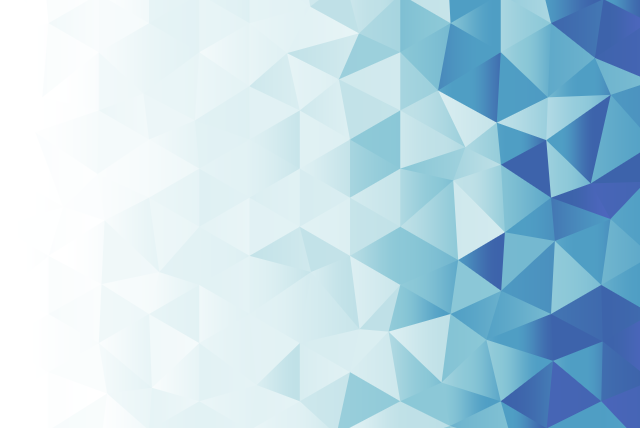
Write a WebGL 1 fragment shader that draws this background.

```glsl
precision highp float;

uniform vec2 u_resolution;

#define CELL vec2(0.1174, 0.1359)
#define ORIGIN vec2(-0.004, 0.0625)
#define JITTER 0.30
#define MOVED_SHARE 0.45
#define DARKEST 0.09
#define LIGHTEST -0.29
#define SPREAD 1.2
#define GLOW_SIZE 0.07

float hash(vec2 p) {
    vec3 q = fract(vec3(p.xyx) * vec3(0.1031, 0.1030, 0.0973) + 0.37);
    q += dot(q, q.yzx + 33.33);
    return fract((q.x + q.y) * q.z);
}

// Lattice point of a column and row; odd columns sit half a row higher.
vec2 meshVertex(vec2 id) {
    vec2 offset = vec2(hash(id + 41.0), hash(id + 87.0)) * 2.0 - 1.0;
    float moved = step(hash(id + 13.0), MOVED_SHARE);
    vec2 lattice = id + vec2(0.0, 0.5 * mod(id.x, 2.0));
    return ORIGIN + CELL * (lattice + offset * JITTER * moved);
}

// Signed distance to the line through a and b, positive on its left.
float lineDistance(vec2 p, vec2 a, vec2 b) {
    vec2 edge = normalize(b - a);
    vec2 toPoint = p - a;
    return edge.x * toPoint.y - edge.y * toPoint.x;
}

// Soft round area, 1 at its center.
float glow(vec2 p, vec2 center) {
    vec2 d = (p - center) / GLOW_SIZE;
    return exp(-dot(d, d));
}

// Broad deep areas minus broad pale areas.
float relief(vec2 uv) {
    float deep = glow(uv, vec2(0.75, 0.90)) + glow(uv, vec2(0.76, 0.34))
        + glow(uv, vec2(0.90, 0.10)) + glow(uv, vec2(0.91, 0.48));
    float pale = glow(uv, vec2(0.96, 0.70)) + glow(uv, vec2(0.70, 0.46))
        + glow(uv, vec2(0.45, 0.90)) + glow(uv, vec2(0.75, 0.70));
    return deep - pale;
}

// White through teal and blue to indigo.
vec3 palette(float tone) {
    vec3 color = vec3(1.0);
    color = mix(color, vec3(0.88, 0.945, 0.955), smoothstep(0.03, 0.38, tone));
    color = mix(color, vec3(0.75, 0.88, 0.905), smoothstep(0.36, 0.54, tone));
    color = mix(color, vec3(0.54, 0.78, 0.84), smoothstep(0.54, 0.70, tone));
    color = mix(color, vec3(0.31, 0.62, 0.77), smoothstep(0.68, 0.80, tone));
    color = mix(color, vec3(0.24, 0.39, 0.67), smoothstep(0.83, 0.93, tone));
    return mix(color, vec3(0.30, 0.40, 0.74), smoothstep(1.00, 1.10, tone));
}

// Random facet shade with a horizontal gradient across the facet.
vec3 facetColor(vec2 p, vec2 center, vec2 id) {
    float aspect = u_resolution.x / u_resolution.y;
    vec2 uv = vec2(center.x / aspect, center.y);
    float shade = mix(DARKEST, LIGHTEST, hash(id + 5.0));
    float slope = mix(-0.8, 1.9, hash(id + 59.0));
    float tone = 1.05 * uv.x + SPREAD * max(uv.x, 0.0) * shade + 0.15 * relief(uv);
    vec3 color = palette(tone + slope * (p.x - center.x) / aspect);

    // Pale facets turn bluer toward the right.
    float bluish = smoothstep(0.75, 0.95, uv.x) * (1.0 - smoothstep(0.5, 0.75, tone));
    return mix(color, vec3(0.69, 0.85, 0.93), 0.7 * bluish);
}

void main() {
    vec2 p = gl_FragCoord.xy / u_resolution.y;
    vec2 grid = (p - ORIGIN) / CELL;
    vec3 colorSum = vec3(0.0);
    float weightSum = 0.0;

    // Each upright edge carries one facet on its left and one on its right.
    for (int dx = -1; dx <= 2; dx++) {
        float column = floor(grid.x) + float(dx);
        float odd = mod(column, 2.0);
        for (int dy = -1; dy <= 1; dy++) {
            float row = floor(grid.y - 0.5 * odd) + float(dy);
            vec2 id = vec2(column, row);
            vec2 a = meshVertex(id);
            vec2 b = meshVertex(id + vec2(0.0, 1.0));
            for (int k = 0; k < 2; k++) {
                float side = float(k) * 2.0 - 1.0;
                vec2 c = meshVertex(id + vec2(side, odd));

                // Pixel coverage, blended along shared edges.
                float inside = min(-side * lineDistance(p, a, b),
                    min(-side * lineDistance(p, b, c), -side * lineDistance(p, c, a)));
                float weight = clamp(0.5 + inside * u_resolution.y, 0.0, 1.0);
                if (weight > 0.0) {
                    vec2 facetId = vec2(column * 2.0 + float(k), row);
                    colorSum += weight * facetColor(p, (a + b + c) / 3.0, facetId);
                    weightSum += weight;
                }
            }
        }
    }
    gl_FragColor = vec4(colorSum / max(weightSum, 0.001), 1.0);
}
```
